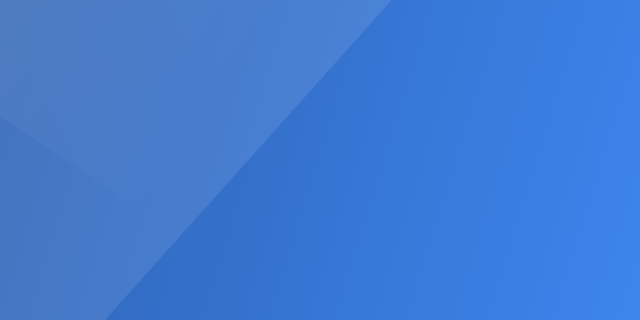
A WebGL 1 fragment shader for this background:

```glsl
precision highp float;
// Blue diagonal gradient with two translucent pale panels on the left.

uniform vec2 u_resolution;

// Positions are in canvas heights, origin at the lower left.
const float ASPECT = 2.0;
const vec3 DEEP_BLUE = vec3(0.190, 0.405, 0.738);
const vec3 BRIGHT_BLUE = vec3(0.240, 0.520, 0.930);
const vec2 GRADIENT_AXIS = vec2(0.50, -0.156);

// Large panel: everything left of this diagonal.
const vec2 PANEL_BOTTOM = vec2(0.328, 0.0);
const vec2 PANEL_TOP = vec2(1.224, 1.0);
const float PANEL_ALPHA = 0.10;

// Corner panel: above the falling edge, fading out toward the right.
const vec2 CORNER_LEFT = vec2(0.0, 0.635);
const vec2 CORNER_RIGHT = vec2(0.47, 0.325);
const vec2 FADE_AXIS = vec2(1.0, -0.64);
const float FADE_START = -0.64;
const float FADE_END = 0.24;
const float CORNER_ALPHA = 0.06;

// Signed distance to the line a-b, positive on its left side.
float leftOf(vec2 p, vec2 a, vec2 b) {
    vec2 d = normalize(b - a);
    return dot(p - a, vec2(-d.y, d.x));
}

// Antialiased coverage of a signed distance.
float coverage(float dist, float pixel) {
    return clamp(dist / pixel + 0.5, 0.0, 1.0);
}

void main() {
    vec2 p = gl_FragCoord.xy / u_resolution * vec2(ASPECT, 1.0);
    float pixel = 1.0 / u_resolution.y;

    // Base gradient
    vec3 color = mix(DEEP_BLUE, BRIGHT_BLUE, dot(p, GRADIENT_AXIS));

    // Large panel
    float panel = coverage(leftOf(p, PANEL_BOTTOM, PANEL_TOP), pixel);
    color = mix(color, vec3(1.0), PANEL_ALPHA * panel);

    // Fading corner panel
    float corner = coverage(leftOf(p, CORNER_LEFT, CORNER_RIGHT), pixel);
    float fade = (FADE_END - dot(p, FADE_AXIS)) / (FADE_END - FADE_START);
    color = mix(color, vec3(1.0), CORNER_ALPHA * corner * clamp(fade, 0.0, 1.0));

    gl_FragColor = vec4(color, 1.0);
}
```
